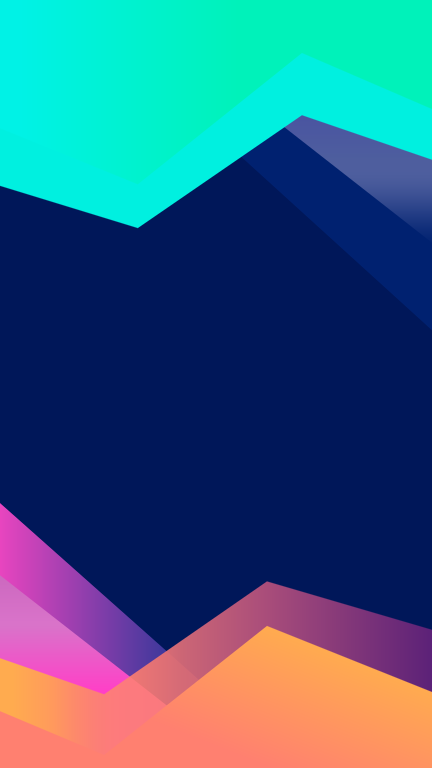
Give the GLSL for this background, as a Shadertoy shader.

```glsl
// Flat layered ridges: mint folds above, coral folds below, on a navy field,
// with slanted translucent bands in two corners. Each layer is a zigzag or
// straight edge turned into a smooth mask and filled with a gradient.

const vec3 NAVY   = vec3(0.0, 0.09, 0.35);
const vec3 ROYAL  = vec3(0.0, 0.13, 0.44);
const vec3 HAZE   = vec3(0.305, 0.37, 0.62);
const vec3 AQUA   = vec3(0.0, 0.94, 0.88);
const vec3 CYAN   = vec3(0.0, 0.95, 0.90);
const vec3 MINT   = vec3(0.0, 0.95, 0.73);
const vec3 PINK   = vec3(0.91, 0.27, 0.75);
const vec3 INDIGO = vec3(0.25, 0.22, 0.61);
const vec3 ORCHID = vec3(0.85, 0.45, 0.79);
const vec3 HOT    = vec3(1.0, 0.25, 0.78);
const vec3 AMBER  = vec3(1.0, 0.67, 0.31);
const vec3 CORAL  = vec3(1.0, 0.50, 0.44);
const vec3 ROSE   = vec3(0.80, 0.40, 0.46);
const vec3 MAUVE  = vec3(0.66, 0.30, 0.48);
const vec3 PLUM   = vec3(0.36, 0.13, 0.47);

// Linear position of v between a and b, clamped to 0..1
float ramp(float a, float b, float v) {
    return clamp((v - a) / (b - a), 0.0, 1.0);
}

// Height at x of the line through a and b
float line(float x, vec2 a, vec2 b) {
    return mix(a.y, b.y, (x - a.x) / (b.x - a.x));
}

// Height of a three-piece zigzag: h holds the heights at 0, kinks.x, kinks.y, 1
float zigzag(float x, vec2 kinks, vec4 h) {
    float y = mix(h.x, h.y, ramp(0.0, kinks.x, x));
    y = mix(y, h.z, ramp(kinks.x, kinks.y, x));
    return mix(y, h.w, ramp(kinks.y, 1.0, x));
}

// Smooth mask of the area below an edge
float below(float y, float edge, float soft) {
    return smoothstep(-soft, soft, edge - y);
}

// Corner bands falling to the right, shaded along y
vec3 upperBands(vec3 col, vec2 uv, float soft) {
    float wide = line(uv.x, vec2(0.558, 0.796), vec2(1.0, 0.570));
    float thin = line(uv.x, vec2(0.657, 0.835), vec2(1.0, 0.684));
    vec3 haze = mix(ROYAL, HAZE, smoothstep(0.67, 0.78, uv.y));
    haze = mix(haze, vec3(0.29, 0.33, 0.63), ramp(0.79, 0.85, uv.y));
    col = mix(col, ROYAL, 1.0 - below(uv.y, wide, soft));
    return mix(col, haze, 1.0 - below(uv.y, thin, soft));
}

// Pink bands, given their masks
vec3 lowerBands(vec3 col, vec2 uv, float outer, float inner) {
    vec3 orchid = mix(HOT, ORCHID, ramp(0.10, 0.185, uv.y));
    orchid = mix(orchid, vec3(0.80, 0.41, 0.75), ramp(0.19, 0.25, uv.y));
    col = mix(col, mix(PINK, INDIGO, ramp(0.0, 0.38, uv.x)), outer);
    return mix(col, orchid, inner);
}

// Colour along the rear coral fold, tinted where bands show through
vec3 rearFold(float x, float outer, float inner) {
    vec3 col = mix(AMBER, CORAL, ramp(0.03, 0.27, x));
    col = mix(col, ROSE, ramp(0.27, 0.42, x));
    col = mix(col, MAUVE, ramp(0.42, 0.62, x));
    col = mix(col, PLUM, ramp(0.62, 1.0, x));
    float reveal = smoothstep(0.1, 0.32, x);
    col = mix(col, vec3(0.90, 0.45, 0.47), 0.35 * outer * reveal);
    return mix(col, vec3(1.0, 0.48, 0.50), 0.85 * inner * reveal);
}

void mainImage(out vec4 fragColor, in vec2 fragCoord) {
    vec2 uv = fragCoord / iResolution.xy;
    float soft = 0.8 / iResolution.y;

    // Field and corner bands
    vec3 col = upperBands(NAVY, uv, soft);
    float outer = below(uv.y, line(uv.x, vec2(0.0, 0.345), vec2(0.382, 0.154)), soft);
    float inner = below(uv.y, line(uv.x, vec2(0.0, 0.251), vec2(0.387, 0.081)), soft);
    col = lowerBands(col, uv, outer, inner);

    // Upper folds
    vec2 topKinks = vec2(0.319, 0.699);
    float topFront = zigzag(uv.x, topKinks, vec4(0.758, 0.703, 0.850, 0.792));
    float topRear = zigzag(uv.x, topKinks, vec4(0.833, 0.760, 0.931, 0.858));
    vec3 mint = mix(CYAN, MINT, ramp(0.05, 0.55, uv.x));
    col = mix(col, AQUA, 1.0 - below(uv.y, topFront, soft));
    col = mix(col, mint, 1.0 - below(uv.y, topRear, soft));

    // Lower folds
    vec2 lowKinks = vec2(0.241, 0.618);
    float lowRear = zigzag(uv.x, lowKinks, vec4(0.143, 0.096, 0.243, 0.180));
    float lowFront = zigzag(uv.x, lowKinks, vec4(0.074, 0.017, 0.185, 0.099));
    float glow = clamp(dot(uv, vec2(1.2, 5.4)) - 0.74, 0.0, 1.0);
    col = mix(col, rearFold(uv.x, outer, inner), below(uv.y, lowRear, soft));
    col = mix(col, mix(CORAL, AMBER, glow), below(uv.y, lowFront, soft));

    fragColor = vec4(col, 1.0);
}
```
